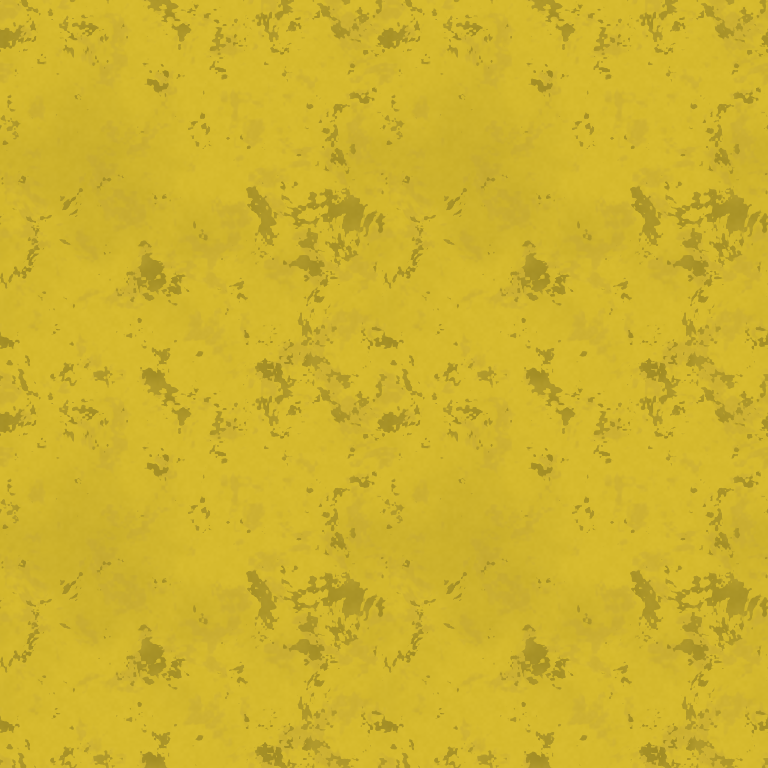
Reproduce this texture procedurally as a Shadertoy shader.

```glsl
// Mustard yellow plaster with clouds of fine olive speckle, two tiles across and two down.

const float TAU = 6.2831853;

float hash(ivec2 cell, int seed) {
    uint h = uint(cell.x) * 1597334677u ^ uint(cell.y) * 3812015801u ^ uint(seed) * 2798796415u;
    h = (h ^ (h >> 15)) * 2246822519u;
    h = (h ^ (h >> 13)) * 3266489917u;
    return float((h ^ (h >> 16)) & 65535u) / 65535.0;
}

// Value noise with a whole number of cells per tile, so it wraps.
float noise(vec2 p, int cells, int seed) {
    vec2 q = p * float(cells) + 0.37 * float(seed);
    vec2 f = fract(q);
    f = f * f * f * (f * (f * 6.0 - 15.0) + 10.0);
    ivec2 a = ivec2(floor(q)) + 4 * cells;
    ivec2 lo = a % cells, hi = (a + 1) % cells;
    return mix(mix(hash(lo, seed), hash(ivec2(hi.x, lo.y), seed), f.x),
               mix(hash(ivec2(lo.x, hi.y), seed), hash(hi, seed), f.x), f.y);
}

float fbm(vec2 p, int cells, int octaves, float gain, int seed) {
    float sum = 0.0, total = 0.0, amp = 1.0;
    for (int i = 0; i < octaves; i++) {
        sum += amp * noise(p, cells, seed + i);
        total += amp;
        amp *= gain;
        cells *= 2;
    }
    return sum / total;
}

// Soft elliptical cloud that wraps around the tile.
float cloud(vec2 p, vec2 center, vec2 size) {
    vec2 d = (fract(p - center + 0.5) - 0.5) / size;
    return exp(-dot(d, d));
}

// How thickly the speckle gathers: a main cloud with a notch, a small cloud and a clumpy band.
float speckleDensity(vec2 p) {
    float density = 0.90 * cloud(p, vec2(0.84, 0.42), vec2(0.20, 0.16));
    density -= 0.45 * cloud(p, vec2(0.90, 0.54), vec2(0.07, 0.06));
    density += 0.48 * cloud(p, vec2(0.45, 0.24), vec2(0.12, 0.09));
    float band = cloud(p, vec2(p.x, 0.96), vec2(1.0, 0.13));
    density += band * (0.42 + 0.18 * cos(TAU * (3.0 * p.x - 0.35)));
    return density + 1.1 * (fbm(p, 7, 3, 0.7, 11) - 0.5);
}

void mainImage(out vec4 fragColor, in vec2 fragCoord) {
    vec2 p = fract(fragCoord / iResolution.xy * 2.0);
    vec2 warp = vec2(noise(p, 9, 31), noise(p, 9, 32)) - 0.5;
    vec2 w = p + 0.035 * warp;
    float density = speckleDensity(w);

    // Base coat, slightly duller away from the speckle
    float wash = fbm(w, 3, 5, 0.6, 41);
    vec3 color = mix(vec3(0.795, 0.69, 0.17), vec3(0.84, 0.73, 0.18),
                     smoothstep(0.25, 0.70, wash + 0.12 * density));

    // Faint tan smudges
    float smudge = fbm(w + 0.5, 14, 4, 0.75, 51);
    color = mix(color, vec3(0.75, 0.64, 0.22), 0.40 * smoothstep(0.53, 0.70, smudge));

    // Ragged speckle, cut from fine noise by the density
    float grit = fbm(w, 18, 4, 0.85, 61);
    float excess = grit - mix(0.72, 0.47, clamp(density, -0.1, 1.0));
    float soft = clamp(fwidth(excess) * 0.6, 0.015, 0.05);
    vec3 olive = mix(vec3(0.62, 0.54, 0.14), vec3(0.69, 0.60, 0.17), noise(p, 24, 71));
    color = mix(color, olive, 0.92 * smoothstep(-soft, soft, excess));

    // Fine surface grain
    color += 0.022 * (fbm(p, 64, 2, 1.0, 81) - 0.5);
    fragColor = vec4(color, 1.0);
}
```
